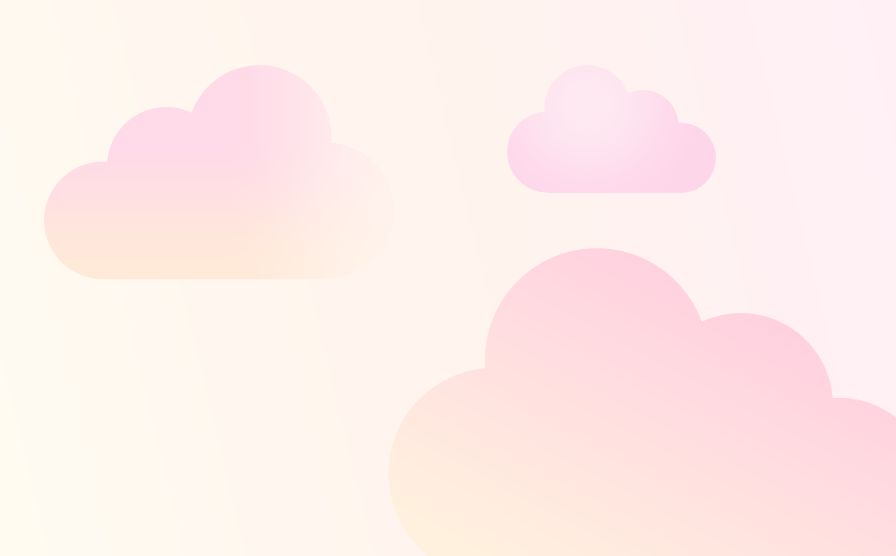
Give the GLSL for this background, as a WebGL 1 fragment shader.

```glsl
precision highp float;
// Soft pastel sky with three flat-based clouds. One cloud silhouette, a union
// of four lobes and a body box, is placed, scaled and mirrored three times;
// each copy is then filled with its own gradient over a cream-to-pink sky.

uniform vec2 u_resolution;

// Sky colours from left to right
const vec3 SKY_CREAM = vec3(1.0, 0.988, 0.948);
const vec3 SKY_PEACH = vec3(1.0, 0.955, 0.930);
const vec3 SKY_BLUSH = vec3(1.0, 0.943, 0.960);

// Cloud colours
const vec3 LEFT_PINK = vec3(1.0, 0.855, 0.910);
const vec3 LEFT_PEACH = vec3(1.0, 0.915, 0.848);
const vec3 SMALL_PALE = vec3(0.996, 0.912, 0.948);
const vec3 SMALL_PINK = vec3(0.996, 0.840, 0.918);
const vec3 LARGE_CREAM = vec3(1.0, 0.945, 0.872);
const vec3 LARGE_PINK = vec3(1.0, 0.812, 0.880);

// Placement in canvas heights: centre and radius of the tallest lobe
const vec3 LEFT_PLACE = vec3(0.4665, 0.7531, 0.1297);
const vec3 SMALL_PLACE = vec3(1.0565, 0.8054, 0.0774);
const vec3 LARGE_PLACE = vec3(1.0732, 0.3525, 0.2010);

// Silhouette in tallest-lobe radii: centre xy and radius
const vec3 LOBE_TOP = vec3(0.0, 0.0, 1.0);
const vec3 LOBE_SHOULDER = vec3(1.290, -0.403, 0.823);
const vec3 LOBE_NARROW_END = vec3(2.170, -1.153, 0.815);
const vec3 LOBE_WIDE_END = vec3(-0.919, -1.016, 0.944);
const float BODY_TOP = -0.5;
const float BODY_BASE = -1.968;

float lobe(vec2 q, vec3 circle) {
  return length(q - circle.xy) - circle.z;
}

float box(vec2 q, vec2 low, vec2 high) {
  vec2 d = abs(q - 0.5 * (low + high)) - 0.5 * (high - low);
  return length(max(d, 0.0)) + min(max(d.x, d.y), 0.0);
}

// Signed distance to the cloud silhouette
float cloud(vec2 q) {
  float ends = min(lobe(q, LOBE_WIDE_END), lobe(q, LOBE_NARROW_END));
  float crown = min(lobe(q, LOBE_TOP), lobe(q, LOBE_SHOULDER));
  float body = box(q, vec2(LOBE_WIDE_END.x, BODY_BASE),
                   vec2(LOBE_NARROW_END.x, BODY_TOP));
  return min(body, min(ends, crown));
}

vec2 toLocal(vec2 p, vec3 place) {
  return (p - place.xy) / place.z;
}

// Antialiased cover; scale is the lobe radius in pixels
float cover(vec2 q, float scale) {
  return clamp(0.5 - cloud(q) * scale, 0.0, 1.0);
}

vec3 sky(vec2 uv) {
  float t = dot(uv, vec2(0.87, 0.13));
  vec3 warm = mix(SKY_CREAM, SKY_PEACH, smoothstep(-0.15, 0.6, t));
  return mix(warm, SKY_BLUSH, smoothstep(0.45, 1.0, t));
}

void main() {
  vec2 uv = gl_FragCoord.xy / u_resolution;
  vec2 p = gl_FragCoord.xy / u_resolution.y;
  vec3 background = sky(uv);
  vec3 color = background;

  // Left cloud: pink crown, peach base, dissolving to the right
  vec2 q = toLocal(p, LEFT_PLACE);
  vec3 fill = mix(LEFT_PEACH, LEFT_PINK, smoothstep(-1.95, 0.0, q.y));
  fill = mix(fill, background, 0.85 * smoothstep(-0.5, 1.9, q.x));
  color = mix(color, fill, cover(vec2(-q.x, q.y), LEFT_PLACE.z * u_resolution.y));

  // Small cloud: pale heart, deeper pink toward the base
  q = toLocal(p, SMALL_PLACE);
  float depth = smoothstep(0.2, 2.7, length(q - vec2(0.0, 0.1)));
  fill = mix(SMALL_PALE, SMALL_PINK, depth);
  color = mix(color, fill, cover(q, SMALL_PLACE.z * u_resolution.y));

  // Large cloud: cream at lower left, pink at upper right
  q = toLocal(p, LARGE_PLACE);
  float rise = clamp(0.62 + dot(q, vec2(0.144, 0.27)), 0.0, 1.0);
  fill = mix(LARGE_CREAM, LARGE_PINK, rise);
  color = mix(color, fill, cover(q, LARGE_PLACE.z * u_resolution.y));

  gl_FragColor = vec4(color, 1.0);
}
```
